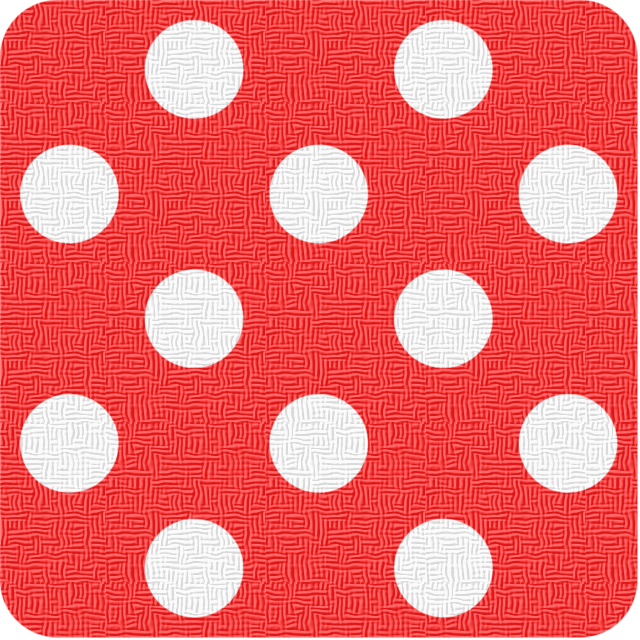
Write a Shadertoy shader that draws this pattern.

```glsl
float hash(vec2 p) {
    vec3 q = fract(p.xyx * 0.1031);
    q += dot(q, q.yzx + 33.33);
    return fract((q.x + q.y) * q.z);
}

float valueNoise(vec2 p) {
    vec2 cell = floor(p);
    vec2 f = fract(p);
    f = f * f * (3.0 - 2.0 * f);
    float low = mix(hash(cell), hash(cell + vec2(1.0, 0.0)), f.x);
    float high = mix(hash(cell + vec2(0.0, 1.0)), hash(cell + 1.0), f.x);
    return mix(low, high, f.y);
}

// Height of the cloth: 32 threads per patch, with faint seams between patches
float weaveHeight(vec2 p) {
    vec2 thread = fract((p - vec2(0.165, 0.089)) * 4.0) * 32.0;
    float weft = abs(sin(3.14159 * (thread.y + 0.7 * valueNoise(thread * 0.5 + 11.0))));
    float warp = abs(sin(3.14159 * (thread.x + 0.7 * valueNoise(thread * 0.5 + 57.0))));
    weft *= 0.55 + 0.7 * valueNoise(thread * vec2(0.4, 1.0) + 23.0);
    warp *= 0.55 + 0.7 * valueNoise(thread * vec2(1.0, 0.4) + 71.0);
    float over = smoothstep(0.25, 0.75, valueNoise(thread * 0.6 + 5.0));
    return mix(weft, warp, over) + 0.25 * valueNoise(thread * 1.5 + 91.0);
}

float roundedBox(vec2 p, vec2 halfSize, float radius) {
    vec2 d = abs(p) - halfSize + radius;
    return length(max(d, 0.0)) + min(max(d.x, d.y), 0.0) - radius;
}

// Distance to the nearest dot of a staggered lattice, empty at its origin
float dots(vec2 p) {
    vec2 spacing = vec2(0.3896);
    vec2 a = mod(p - vec2(0.1948, 0.0) + 0.5 * spacing, spacing) - 0.5 * spacing;
    vec2 b = mod(p - vec2(0.0, 0.1948) + 0.5 * spacing, spacing) - 0.5 * spacing;
    return min(length(a), length(b)) - 0.077;
}

void mainImage(out vec4 fragColor, in vec2 fragCoord) {
    vec2 uv = fragCoord / iResolution.xy;
    vec2 p = uv - vec2(0.498, 0.502);
    float soft = max(1.0 / iResolution.y, 0.001);

    // Emboss, lit from the upper left
    vec2 toLight = vec2(-0.0014, 0.0014);
    float relief = weaveHeight(uv - toLight) - weaveHeight(uv + toLight);
    float shade = clamp(relief * 1.9, -1.0, 1.0);

    vec3 red = vec3(0.955, 0.25, 0.25) + shade * vec3(0.09, 0.16, 0.16);
    vec3 white = vec3(min(0.96 + 0.11 * shade, 0.985));
    vec3 color = mix(white, red, smoothstep(-soft, soft, dots(p)));

    // Rounded cloth on a white ground
    float outside = smoothstep(-soft, soft, roundedBox(p, vec2(0.498), 0.09));
    fragColor = vec4(clamp(mix(color, vec3(1.0), outside), 0.0, 1.0), 1.0);
}
```
